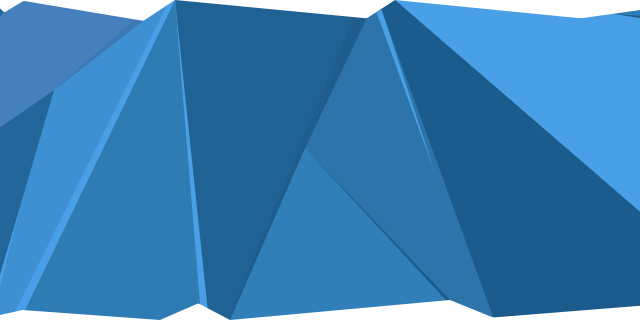
Write a WebGL 2 fragment shader that draws this background.

```glsl
#version 300 es
precision highp float;
// Folded-paper band of blue facets with zigzag white margins.

uniform vec2 u_resolution;
out vec4 fragColor;

// Canvas extent in design units; y runs down from the top edge.
const vec2 GRID = vec2(768.0, 384.0);

const vec3 WHITE      = vec3(1.0);
const vec3 HIGHLIGHT  = vec3(0.286, 0.629, 0.902);
const vec3 SKY        = vec3(0.240, 0.565, 0.820);
const vec3 PERIWINKLE = vec3(0.270, 0.502, 0.741);
const vec3 PERI_SHADE = vec3(0.230, 0.470, 0.705);
const vec3 AZURE      = vec3(0.184, 0.486, 0.710);
const vec3 LOW_AZURE  = vec3(0.192, 0.498, 0.725);
const vec3 STEEL      = vec3(0.173, 0.455, 0.667);
const vec3 LEFT_DEEP  = vec3(0.137, 0.400, 0.600);
const vec3 DEEP       = vec3(0.127, 0.386, 0.578);
const vec3 SHADOW     = vec3(0.118, 0.365, 0.550);
const vec3 NAVY       = vec3(0.110, 0.362, 0.550);

vec2 point;       // current position in design units
float pixelSize;  // one output pixel in design units
vec3 color;

float cross2(vec2 a, vec2 b) { return a.x * b.y - a.y * b.x; }

// Smooth coverage of the half-plane on the right hand of travel from a to b.
float side(vec2 a, vec2 b) {
    float d = cross2(normalize(b - a), point - a);
    return clamp(0.5 + d / pixelSize, 0.0, 1.0);
}

// Triangle coverage; summing the edges keeps thin slivers at true width.
float triangle(vec2 a, vec2 b, vec2 c) {
    if (cross2(b - a, c - a) < 0.0) {
        vec2 swapped = b;
        b = c;
        c = swapped;
    }
    return max(side(a, b) + side(b, c) + side(c, a) - 2.0, 0.0);
}

void paint(vec3 tint, float coverage) { color = mix(color, tint, coverage); }

void paintRightFolds() {
    paint(NAVY, side(vec2(592, 381), vec2(458, 12)));
    paint(HIGHLIGHT, side(vec2(768, 254), vec2(474, 0)));
    paint(HIGHLIGHT, triangle(vec2(452, 15), vec2(458, 12), vec2(522, 208)));
    // Corner fold at the far right
    paint(AZURE, triangle(vec2(735, 16.5), vec2(780, 5), vec2(780, 22)));
    paint(NAVY, triangle(vec2(735, 16.5), vec2(780, 20), vec2(780, 23.5)));
}

void paintMiddleFolds() {
    paint(LOW_AZURE, side(vec2(366, 178), vec2(538, 360)));
    paint(NAVY, triangle(vec2(365, 177), vec2(541, 361), vec2(536, 361)));
    // Shaded rim bends where the lower facet begins
    paint(SHADOW, side(vec2(440, 22), vec2(366, 178)));
    paint(SHADOW, side(vec2(366, 178), vec2(276, 384)));
    paint(DEEP, side(vec2(424, 21), vec2(274, 384)));
}

void paintLeftFolds() {
    paint(HIGHLIGHT, side(vec2(210, 0), vec2(249, 369)));
    paint(AZURE, side(vec2(210, 0), vec2(240, 365)));
    paint(HIGHLIGHT, side(vec2(210, 0), vec2(30, 372)));
    paint(SKY, side(vec2(200, 7), vec2(18, 374)));
    paint(HIGHLIGHT, triangle(vec2(22, 255), vec2(0, 322), vec2(0, 345)));
    paint(LEFT_DEEP, side(vec2(65, 108), vec2(0, 330)));
    // Upper flap with its shaded rim
    paint(PERIWINKLE, min(side(vec2(65, 108), vec2(0, 153)),
                          side(vec2(172, 25), vec2(65, 108))));
    paint(PERI_SHADE, triangle(vec2(65, 108), vec2(172, 25), vec2(162, 23)));
    paint(LEFT_DEEP, triangle(vec2(-10, 0), vec2(5, 15), vec2(-10, 28)));
}

void paintMargins() {
    // Top notches
    paint(WHITE, triangle(vec2(-10, 0), vec2(5, 15), vec2(30, 0)));
    paint(WHITE, triangle(vec2(22, 0), vec2(172, 25), vec2(210, 0)));
    paint(WHITE, triangle(vec2(210, 0), vec2(440, 22), vec2(474, 0)));
    paint(WHITE, triangle(vec2(474, 0), vec2(697, 22), vec2(854, 0)));
    // Bottom notches
    paint(WHITE, triangle(vec2(-27, 384), vec2(27, 372), vec2(192, 384)));
    paint(WHITE, triangle(vec2(192, 384), vec2(238, 364), vec2(276, 384)));
    paint(WHITE, triangle(vec2(276, 384), vec2(540, 360), vec2(599, 384)));
    paint(WHITE, triangle(vec2(554, 384), vec2(780, 366), vec2(780, 384)));
}

void main() {
    vec2 uv = gl_FragCoord.xy / u_resolution;
    point = vec2(uv.x, 1.0 - uv.y) * GRID;
    pixelSize = GRID.y / u_resolution.y;
    color = STEEL;

    // Each fold overlaps the one to its right
    paintRightFolds();
    paintMiddleFolds();
    paintLeftFolds();
    paintMargins();
    fragColor = vec4(color, 1.0);
}
```
